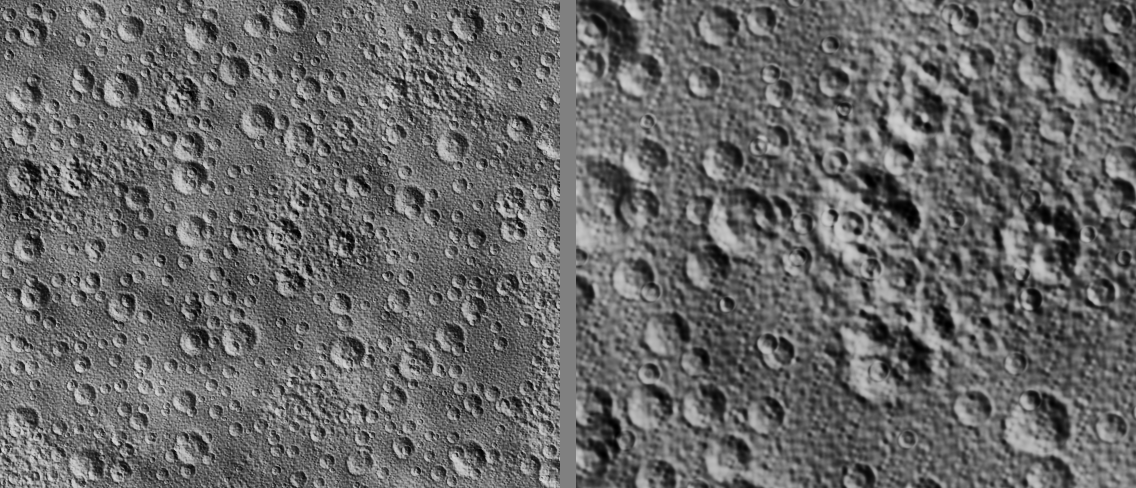
Left: the whole. Right: its middle third, enlarged.
This texture is drawn by a Shadertoy shader. Its source:

```glsl
float hash(vec2 p) {
    return fract(sin(dot(p, vec2(127.1, 311.7))) * 43758.545);
}

float noise(vec2 p) {
    vec2 cell = floor(p), f = fract(p);
    f = f * f * (3.0 - 2.0 * f);
    return mix(mix(hash(cell), hash(cell + vec2(1, 0)), f.x),
               mix(hash(cell + vec2(0, 1)), hash(cell + vec2(1, 1)), f.x), f.y);
}

// Height of one layer of scattered craters: sunken floor, steep wall, raised rim
float craters(vec2 p, float density, float share, float minRadius, float maxRadius, float depth) {
    p *= density;
    vec2 home = floor(p);
    float height = 0.0;
    for (int y = -1; y <= 1; y++)
    for (int x = -1; x <= 1; x++) {
        vec2 cell = home + vec2(x, y);
        vec2 seed = cell + density * 1.7;
        if (hash(seed + 53.3) > share) continue;
        vec2 center = cell + 0.2 + 0.6 * vec2(hash(seed + 11.1), hash(seed + 27.7));
        float radius = mix(minRadius, maxRadius, hash(seed + 71.9));
        float r = length(p - center) / radius;
        float bowl = smoothstep(0.4, 1.02, r) - 1.0;
        float rim = exp(-45.0 * (r - 1.08) * (r - 1.08));
        height += radius * (depth * bowl + 0.09 * rim);
    }
    return height / density;
}

float terrain(vec2 p) {
    // Coordinates turned by different angles hide the noise lattice
    vec2 q = mat2(0.8, 0.6, -0.6, 0.8) * p + 3.0;
    vec2 t = mat2(0.96, -0.28, 0.28, 0.96) * p + 7.0;
    vec2 wobble = vec2(noise(q * 50.0), noise(q * 50.0 + 37.0)) - 0.5;

    float large = craters(p + 0.005 * wobble, 9.0, 0.8, 0.15, 0.31, 0.48);
    float small = craters(p + 0.001 * wobble, 22.0, 0.72, 0.18, 0.34, 0.38);
    float tiny = craters(p, 40.0, 0.16, 0.17, 0.28, 0.36);

    float hills = 0.03 * noise(q * 7.0) + 0.014 * noise(t * 18.0);

    // Rubble gathers in patches and on the floors of large craters
    float patches = 0.55 * noise(q * 5.0 + 9.0) + 0.45 * noise(t * 12.0);
    float rubble = smoothstep(0.38, 0.75, patches) + clamp(-large * 40.0, 0.0, 0.5);
    float stones = 0.0055 * noise(q * 100.0) + 0.0045 * noise(t * 165.0);
    float grain = 0.0016 * noise(q * 235.0 + 5.0) + 0.0016 * noise(t * 310.0);

    return large + small + tiny + hills + rubble * stones + grain;
}

void mainImage(out vec4 fragColor, in vec2 fragCoord) {
    vec2 p = fragCoord / iResolution.y;

    // Low light from the upper right: slopes falling toward it are bright
    vec2 toLight = normalize(vec2(0.85, 0.53));
    float reach = 0.0011;
    float slope = (terrain(p - reach * toLight) - terrain(p + reach * toLight)) / (2.0 * reach);

    float shade = 0.425 + 0.45 * slope / sqrt(1.0 + slope * slope);
    shade += 0.1 * (noise(p * 5.0 + 20.0) - 0.5);
    fragColor = vec4(vec3(clamp(shade, 0.0, 1.0)), 1.0);
}
```
